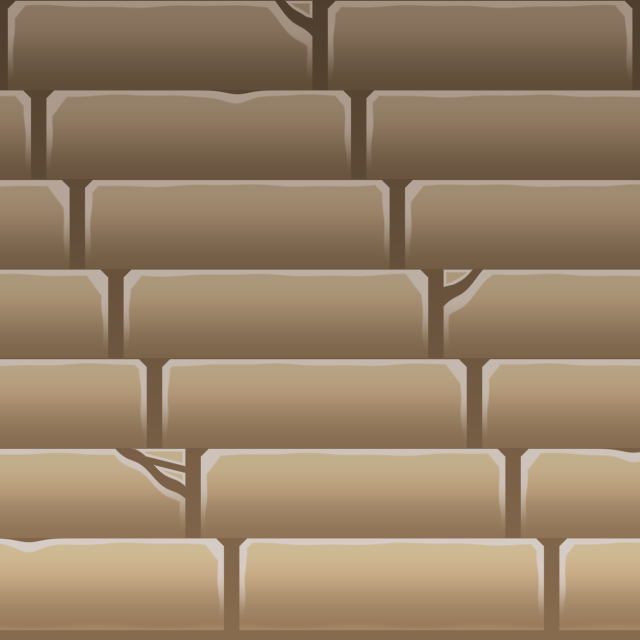
Write a Shadertoy shader that draws this texture.

```glsl
// Seven courses of bevelled stone blocks, each shifted sideways from the next,
// darkening with height. Signed distances shape the blocks, their pale rims and
// chipped corners; layered sines and a hash vary the wear from block to block.

float hash(vec2 p) {
    return fract(sin(dot(p, vec2(12.7, 78.2))) * 437.5);
}

// Signed distance to a sloping cut, w across and h down from a corner
float cornerCut(vec2 p, float w, float h) {
    return (p.x / w + p.y / h - 1.0) / length(vec2(1.0 / w, 1.0 / h));
}

void mainImage(out vec4 fragColor, in vec2 fragCoord) {
    vec2 uv = fragCoord / iResolution.xy;
    float soft = max(0.0025, 1.5 / iResolution.y);

    // Course and block layout
    float row = max(0.0, floor((uv.y - 0.02) / 0.14));
    float k = row / 6.0;
    float u = uv.x - 0.362 + 0.0603 * row;
    float block = floor(u * 2.0);
    float left = u - block * 0.5 - 0.0108;
    float right = 0.4784 - left;
    float side = min(left, right);
    float depth = 0.16 + 0.14 * row - uv.y;
    float t = clamp(depth / 0.14, 0.0, 1.0);
    float isRight = step(right, left);
    float wear = hash(vec2(block * 2.0 + isRight, row));
    float phase = 6.28 * hash(vec2(block, row + 9.0));

    // Dents in the top edge: row, x
    vec2 dents[3] = vec2[3](vec2(0.0, 0.045), vec2(1.0, 0.99), vec2(5.0, 0.371));
    float dent = 0.0;
    for (int i = 0; i < 3; i++) {
        float dx = (uv.x - dents[i].y) / 0.026;
        if (row == dents[i].x) dent += exp(-dx * dx);
    }

    // Outline of the block and of the face inside its rim
    float box = min(side, depth - 0.006 * dent);
    if (row < 0.5) box = min(box, uv.y - 0.014);
    float body = min(box, cornerCut(vec2(side, depth), 0.013, 0.013));
    float topRim = 0.0095 + 0.0016 * sin(uv.x * 23.0 + phase)
                 + 0.0008 * sin(uv.x * 61.0 + phase * 2.0) + 0.011 * dent;
    float sideRim = 0.0125 - 0.005 * t + 0.001 * sin(uv.y * 90.0 + phase);
    float bevel = 0.029 + 0.018 * wear * wear;
    float face = min(min(side - sideRim, depth - topRim),
                     cornerCut(vec2(side, depth), bevel, bevel * (1.0 + 0.4 * wear)));

    // Broken corners: row, block, width (negative on the right), height
    vec4 chips[3] = vec4[3](vec4(1.0, -1.0, -0.108, 0.082),
                            vec4(3.0, 1.0, 0.066, 0.062),
                            vec4(6.0, 0.0, -0.062, 0.060));
    float shard = -1.0;
    float chipped = 0.0;
    for (int i = 0; i < 3; i++) {
        vec4 c = chips[i];
        if (row != c.x || block != c.y) continue;
        float reach = c.z > 0.0 ? left : right;
        float wave = 0.003 * sin(reach * 100.0 + 1.0);
        float cut = cornerCut(vec2(reach, depth), abs(c.z), c.w) + wave;
        body = min(body, cut);
        face = min(face, cut - 0.0011 / abs(c.z));
        // Loose pieces beyond the break, split by a slanting crack
        float crack = abs(depth - 0.034 + 0.25 * reach) - 0.004;
        shard = min(min(box, -cut - 0.013), crack);
        chipped = smoothstep(0.12, 0.04, reach);
    }

    // Palette, from the light lowest course to the dark highest one
    vec3 mortar = mix(vec3(0.53, 0.42, 0.31), vec3(0.33, 0.26, 0.19), k);
    vec3 faceTop = mix(vec3(0.80, 0.73, 0.58), vec3(0.54, 0.46, 0.38), k);
    vec3 faceLow = mix(vec3(0.60, 0.48, 0.36), vec3(0.37, 0.30, 0.22), k);
    vec3 rimTint = mix(vec3(0.84, 0.81, 0.79), vec3(0.65, 0.58, 0.52), k);

    // Shaded face with a warm band across the middle
    vec3 stone = mix(faceTop, faceLow, smoothstep(0.08, 1.05, t));
    float band = (t - 0.42) / 0.2;
    stone += vec3(0.035, 0.006, 0.004) * exp(-band * band) * (1.0 - 0.9 * k);

    // Rim fades down the sides
    float rim = 1.0 - smoothstep(-0.0012, 0.0022, face);
    rim *= 0.92 * smoothstep(0.95, 0.3, t) * (1.0 - 0.15 * chipped * t);
    stone = mix(stone, rimTint, rim);

    // Faint lower lip on the lowest course
    if (row < 0.5) {
        float lip = smoothstep(0.026, 0.017, uv.y + 0.002 * sin(uv.x * 31.0));
        stone = mix(stone, vec3(0.66, 0.55, 0.42), 0.6 * lip);
    }

    // Compose mortar, blocks and loose pieces
    vec3 color = mortar * (0.94 + 0.06 * t);
    color = mix(color, stone, smoothstep(0.0, soft, body));
    vec3 piece = mix(rimTint, faceTop, smoothstep(0.004, 0.007, shard));
    color = mix(color, piece, smoothstep(0.0, soft, shard));
    fragColor = vec4(color, 1.0);
}
```
